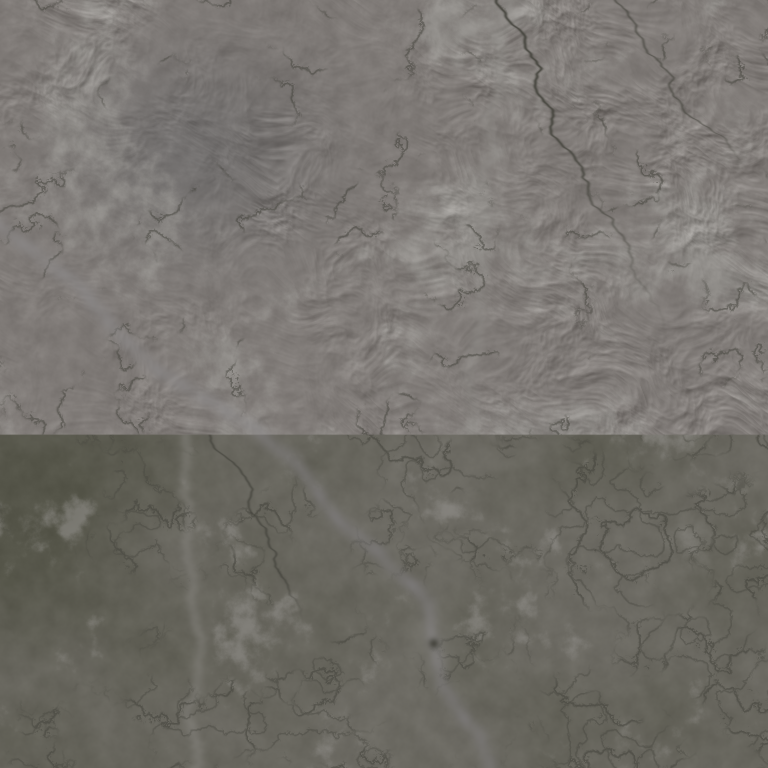
This texture is drawn by a Shadertoy shader. Its source:

```glsl
const float SEAM_Y = 0.434;
const vec3 PLAIN_UPPER = vec3(0.505, 0.486, 0.473);
const vec3 PLAIN_LOWER = vec3(0.425, 0.417, 0.388);
const vec3 SCRUB = vec3(0.335, 0.335, 0.288);
const vec3 SLATE = vec3(0.440, 0.432, 0.430);
const vec3 PALE_SILT = vec3(0.565, 0.556, 0.540);
const vec3 RIVER = vec3(0.540, 0.530, 0.530);
const vec3 CREEK = vec3(0.270, 0.268, 0.240);
const float RIVER_WIDTH = 0.010;
const float CREEK_WIDTH = 0.0022;
const float RIDGE_SCALE = 17.0;
const float RIDGE_CONTRAST = 0.36;
const vec2 LIGHT_STEP = vec2(-0.0022, 0.0034);

// Gradient noise
vec2 gradientAt(ivec2 cell) {
    uint h = uint(cell.x) * 1597334677u ^ uint(cell.y) * 3812015801u;
    h = (h ^ (h >> 15)) * 2246822519u;
    h ^= h >> 13;
    float angle = float(h & 65535u) * 6.2831853 / 65536.0;
    return vec2(cos(angle), sin(angle));
}

float noise(vec2 p) {
    vec2 i = floor(p), f = p - i;
    ivec2 c = ivec2(i);
    vec2 u = f * f * f * (f * (f * 6.0 - 15.0) + 10.0);
    float a = dot(gradientAt(c), f);
    float b = dot(gradientAt(c + ivec2(1, 0)), f - vec2(1, 0));
    float d = dot(gradientAt(c + ivec2(0, 1)), f - vec2(0, 1));
    float e = dot(gradientAt(c + ivec2(1, 1)), f - vec2(1, 1));
    return mix(mix(a, b, u.x), mix(d, e, u.x), u.y);
}

float fbm(vec2 p) {
    float sum = 0.0, amp = 0.6;
    for (int i = 0; i < 5; i++) {
        sum += amp * noise(p);
        p = mat2(1.6, 1.2, -1.2, 1.6) * p + 7.3;
        amp *= 0.52;
    }
    return sum;
}

// Eroded ridges, stretched along a gentle downhill diagonal
float ridges(vec2 p) {
    vec2 q = vec2(0.65 * (p.x * 0.93 - p.y * 0.37), p.x * 0.37 + p.y * 0.93);
    q = q * RIDGE_SCALE + 0.7 * vec2(noise(p * 11.0), noise(p * 11.0 + 31.0));
    float sum = 0.0, amp = 1.0;
    for (int i = 0; i < 4; i++) {
        sum -= amp * abs(noise(q));
        q = mat2(1.8, 0.8, -0.8, 1.8) * q + 4.7;
        amp *= 0.55;
    }
    return sum;
}

float stroke(float d, float width) {
    return exp(-d * d / (width * width));
}

// Fine drainage lines on the zero contours of crinkled noise
float veinField(vec2 p, float scale) {
    return noise(p * scale + 0.55 * vec2(fbm(p * 24.0), fbm(p * 24.0 + 50.0)));
}

float veins(vec2 p, float scale, float width) {
    float e = 0.0015, n = veinField(p, scale);
    vec2 slope = vec2(veinField(p + vec2(e, 0), scale), veinField(p + vec2(0, e), scale)) - n;
    return stroke(abs(n) / max(length(slope) / e, 0.3 * scale), width);
}

// Distance to a wandering channel that passes through start
float channel(vec2 p, vec2 start, float lean, float wander) {
    float dy = p.y - start.y;
    float x = start.x + lean * dy + wander * fbm(vec2(p.y * 9.0, start.x * 90.0));
    return abs(p.x - x) / sqrt(1.0 + lean * lean);
}

float riverX(float y) {
    return 0.65 - 0.81 * y + 0.07 * sin(7.0 * (0.5 - y)) + 0.014 * sin(31.0 * y + 1.0)
        + 0.008 * noise(vec2(y * 30.0, 3.5));
}

float riverDistance(vec2 p) {
    float x = riverX(p.y), slope = (riverX(p.y + 0.004) - x) / 0.004;
    return abs(p.x - x) / sqrt(1.0 + slope * slope);
}

vec3 upperLand(vec2 p) {
    float broad = fbm(p * 4.0 + 12.0), grain = fbm(p * 38.0);
    float rough = smoothstep(-0.22, 0.3, fbm(p * 5.0 + 40.0) + 0.35 * (p.x - 0.45));
    rough = max(rough, stroke(p.y - 0.50 - 0.06 * noise(p * 6.0), 0.08) * smoothstep(0.45, 0.8, p.x));
    vec3 c = mix(PLAIN_UPPER, SLATE, 0.8 * stroke(length((p - vec2(0.25, 0.80)) * vec2(1.0, 1.2)), 0.15));
    c = mix(c, PALE_SILT, 0.75 * smoothstep(0.02, 0.35, broad + 0.3 * grain));
    c += 0.07 * grain + 0.04 * broad;
    float relief = ridges(p) - ridges(p + LIGHT_STEP);
    c += RIDGE_CONTRAST * relief * mix(0.25, 1.15, rough);
    c = mix(c, PALE_SILT, 0.4 * stroke(channel(p, vec2(0.63, 0.70), 0.12, 0.06), 0.010));
    float mask = smoothstep(0.04, 0.22, fbm(p * 9.0 + 70.0));
    c = mix(c, CREEK, 0.55 * mask * veins(p, 13.0, 0.0016));
    float creek = stroke(channel(p, vec2(0.655, 0.98), -0.52, 0.07), CREEK_WIDTH);
    creek *= smoothstep(0.52, 0.88, p.y);
    float branch = stroke(channel(p, vec2(0.80, 0.99), -0.75, 0.08), 0.0018);
    return mix(c, CREEK, max(0.85 * creek, 0.55 * branch * smoothstep(0.76, 0.86, p.y)));
}

vec3 lowerLand(vec2 p) {
    float broad = fbm(p * 4.5 + 90.0), grain = fbm(p * 34.0 + 15.0);
    float scrub = 0.75 * stroke(length((p - vec2(0.02, 0.33)) * vec2(1.0, 0.8)), 0.20);
    vec3 c = mix(PLAIN_LOWER, SCRUB, clamp(scrub + 0.9 * broad + 0.12, 0.0, 1.0));
    c += 0.05 * grain;
    float silt = smoothstep(0.16, 0.46, fbm(p * 8.0 + 23.0) + 0.4 * grain);
    silt = max(silt, 0.55 * stroke(length(p - vec2(0.90, 0.29)), 0.028) * (1.0 + 2.0 * grain));
    c = mix(c, PALE_SILT, 0.6 * clamp(silt, 0.0, 1.0));
    c = mix(c, PALE_SILT, 0.32 * stroke(channel(p, vec2(0.245, 0.30), -0.04, 0.04), 0.008));
    float mask = smoothstep(-0.06, 0.18, fbm(p * 8.0 + 60.0) + 0.2 * (p.x - 0.5));
    float lines = max(veins(p + 5.0, 12.0, 0.0017), 0.7 * veins(p + 9.0, 21.0, 0.0014));
    c = mix(c, CREEK, 0.6 * mask * lines);
    float creek = stroke(channel(p, vec2(0.285, 0.41), -0.46, 0.07), 0.0019);
    return mix(c, CREEK, 0.65 * creek * smoothstep(0.18, 0.26, p.y));
}

void mainImage(out vec4 fragColor, in vec2 fragCoord) {
    vec2 p = fragCoord / iResolution.xy;
    float pixel = 1.0 / iResolution.y;
    float upper = smoothstep(-pixel, pixel, p.y - SEAM_Y);
    vec3 color = mix(lowerLand(p), upperLand(p), upper);

    // Pale river crossing both halves, dimmer below the seam
    float river = stroke(riverDistance(p), RIVER_WIDTH) * (0.75 + 0.5 * noise(p * 40.0));
    color = mix(color, RIVER - 0.055 * (1.0 - upper), 0.8 * river);

    // Small pond on a silty bank
    float pond = length(p - vec2(0.565, 0.162));
    color = mix(color, PALE_SILT, 0.3 * stroke(pond, 0.035));
    color = mix(color, CREEK, 0.9 * stroke(pond, 0.007));
    fragColor = vec4(clamp(color, 0.0, 1.0), 1.0);
}
```
